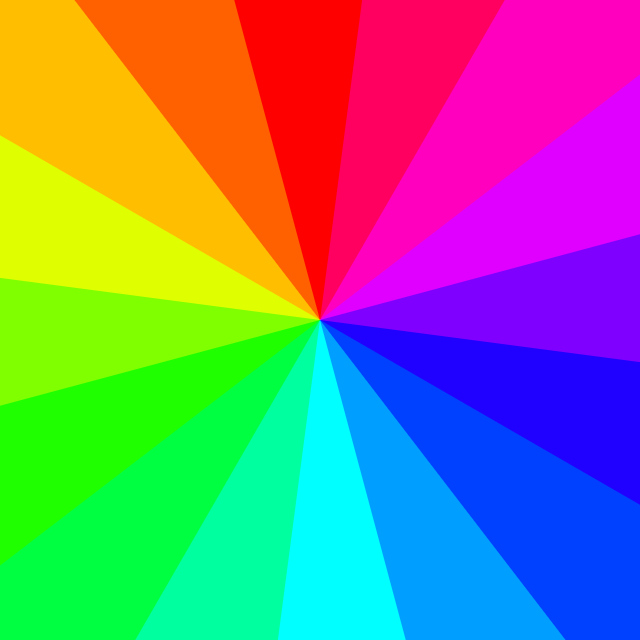
Give the GLSL for this background, as a WebGL 1 fragment shader.

```glsl
precision highp float;

uniform vec2 u_resolution;

#define SECTORS 16.0
#define CENTER vec2(0.5, 0.5)
#define START_TURN (-1.0 / 48.0)
#define EDGE_PIXELS 1.0

const float TAU = 6.283185;

// Fully saturated colour for a hue in turns
vec3 hueColor(float hue) {
  vec3 ramp = abs(fract(hue + vec3(0.0, 2.0, 1.0) / 3.0) * 6.0 - 3.0);
  return clamp(ramp - 1.0, 0.0, 1.0);
}

void main() {
  float side = min(u_resolution.x, u_resolution.y);
  vec2 p = (gl_FragCoord.xy - CENTER * u_resolution) / side;

  // Counterclockwise angle from straight up, counted in sectors
  float turn = atan(-p.x, p.y) / TAU - START_TURN;
  float sector = turn * SECTORS;

  // Signed distance to the nearest ray between two sectors
  float ray = floor(sector + 0.5);
  float edgeDistance = length(p) * sin((sector - ray) * TAU / SECTORS);
  float blend = clamp(edgeDistance * side / EDGE_PIXELS + 0.5, 0.0, 1.0);

  // One hue step per sector, blended across the ray
  vec3 before = hueColor((ray - 1.0) / SECTORS);
  vec3 after = hueColor(ray / SECTORS);
  gl_FragColor = vec4(mix(before, after, blend), 1.0);
}
```
